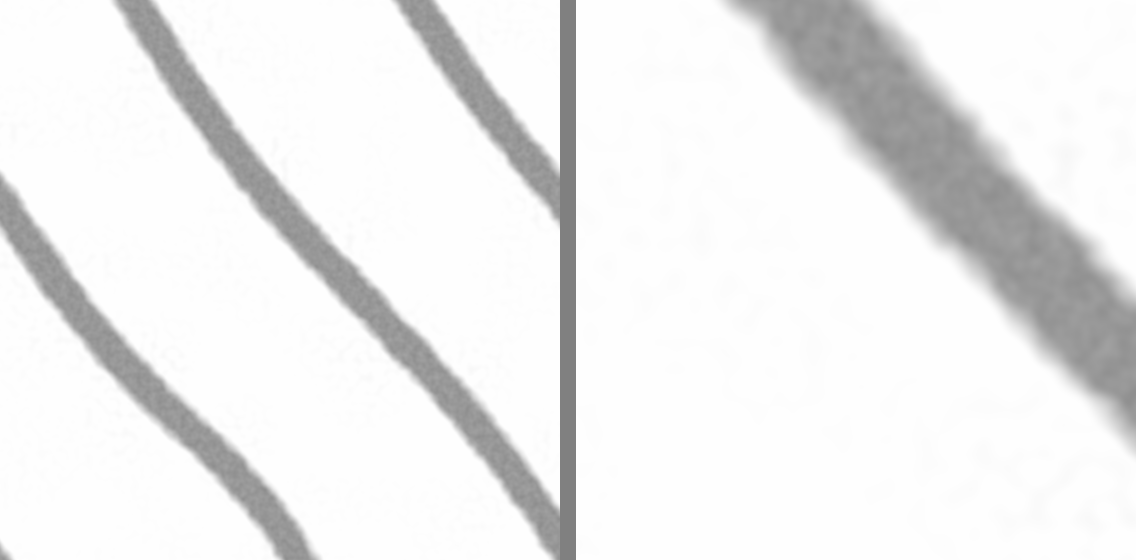
Left: the whole. Right: its middle third, enlarged.
This pattern is drawn by a WebGL 2 fragment shader. Its source:

```glsl
#version 300 es
precision highp float;
// Soft grey wavy diagonal bands, evenly spaced, on near-white grainy paper.

uniform vec2 u_resolution;
out vec4 fragColor;

const float TAU = 6.2831853;
const vec3 PAPER = vec3(0.995);
const vec3 BAND = vec3(0.595);
const float SPACING = 0.51;
const float INNER_EDGE = 0.018;
const float OUTER_EDGE = 0.040;
// Individual sway of each band, from left to right
const float SWAY[4] = float[4](-0.022, 0.0234, 0.0, 0.007);

vec2 hashGradient(vec2 cell) {
    vec3 p = fract(cell.xyx * vec3(0.1031, 0.1030, 0.0973));
    p += dot(p, p.yzx + 33.33);
    float angle = TAU * fract((p.x + p.y) * p.z);
    return vec2(cos(angle), sin(angle));
}

float gradientNoise(vec2 p) {
    vec2 i = floor(p);
    vec2 f = p - i;
    vec2 u = f * f * f * (f * (f * 6.0 - 15.0) + 10.0);
    vec2 e = vec2(0.0, 1.0);
    float a = dot(hashGradient(i), f);
    float b = dot(hashGradient(i + e.yx), f - e.yx);
    float c = dot(hashGradient(i + e.xy), f - e.xy);
    float d = dot(hashGradient(i + e.yy), f - e.yy);
    return mix(mix(a, b, u.x), mix(c, d, u.x), u.y);
}

// Horizontal centre of a band at a given depth below the top edge
float bandCentre(float depth, float offset, float sway) {
    float sharedBend = -0.026 * sin(TAU * (depth - 0.039) / 1.016);
    float ownBend = sway * cos(TAU * (depth - 0.319) / 0.638);
    return 0.2305 + offset + 0.783 * depth + sharedBend + ownBend;
}

// Distance to the centre line, corrected for its local slope
float bandDistance(vec2 p, float offset, float sway) {
    float h = 0.002;
    float centre = bandCentre(p.y, offset, sway);
    float slope = (bandCentre(p.y + h, offset, sway) - centre) / h;
    return abs(p.x - centre) / sqrt(1.0 + slope * slope);
}

void main() {
    vec2 uv = gl_FragCoord.xy / u_resolution;
    vec2 p = vec2(uv.x, 1.0 - uv.y);

    // Nearest band
    float dist = 1.0;
    for (int i = 0; i < 4; i++) {
        float offset = float(i - 2) * SPACING;
        dist = min(dist, bandDistance(p, offset, SWAY[i]));
    }

    // Uneven, blurred edge
    float ragged = 0.005 * gradientNoise(p * 22.0) + 0.004 * gradientNoise(p * 55.0 + 7.0);
    float ink = 1.0 - smoothstep(INNER_EDGE, OUTER_EDGE, dist + ragged);

    // Mottled ink, and faint flecks on the paper that fade away from the bands
    float mottle = 0.05 * gradientNoise(p * 75.0 + 3.0) + 0.03 * gradientNoise(p * 130.0);
    float patches = smoothstep(-0.2, 0.4, gradientNoise(p * 7.0 + 19.0));
    float nearBand = 1.0 - smoothstep(0.03, 0.16, dist);
    float flecks = max(gradientNoise(p * 60.0 + 41.0), 0.0) * patches * mix(0.015, 0.05, nearBand);

    vec3 colour = mix(PAPER - flecks, BAND + mottle, ink);
    fragColor = vec4(clamp(colour, 0.0, 1.0), 1.0);
}
```
